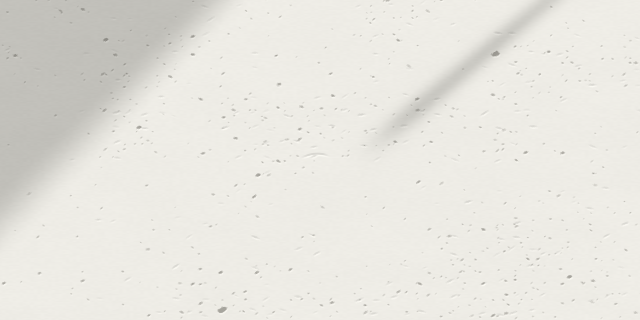
A Shadertoy shader for this texture:

```glsl
// Pale pitted plaster wall crossed by a broad corner shadow and a thin slanted one.

const vec3 WALL = vec3(0.933, 0.926, 0.901);
const vec3 SHADE = vec3(0.755, 0.750, 0.727);
const vec3 PIT_COLOR = vec3(0.50, 0.49, 0.46);
const vec2 CORNER_A = vec2(0.0, 0.295);     // corner shadow edge, left end
const vec2 CORNER_B = vec2(0.695, 1.0);     // corner shadow edge, top end
const vec2 STREAK_A = vec2(1.13, 0.515);    // thin shadow, faded tip
const vec2 STREAK_B = vec2(1.715, 1.0);     // thin shadow, top end
const float STREAK_DEPTH = 0.80;
const float GRAIN = 0.012;
const float RIM_LIGHT = 0.045;

// Larger pits: centre and radius
const vec3 BIG_PITS[7] = vec3[7](
    vec3(0.695, 0.032, 0.011), vec3(0.331, 0.876, 0.006),
    vec3(1.549, 0.832, 0.010), vec3(0.435, 0.602, 0.006),
    vec3(0.807, 0.453, 0.006), vec3(0.602, 0.886, 0.005),
    vec3(1.780, 0.135, 0.006));

float hash(vec2 p) {
    vec3 q = fract(p.xyx * vec3(0.1031, 0.1030, 0.0973));
    q += dot(q, q.yzx + 33.33);
    return fract((q.x + q.y) * q.z);
}

float noise(vec2 p) {
    vec2 i = floor(p), f = fract(p);
    f = f * f * (3.0 - 2.0 * f);
    return mix(mix(hash(i), hash(i + vec2(1, 0)), f.x),
               mix(hash(i + vec2(0, 1)), hash(i + vec2(1, 1)), f.x), f.y);
}

float blob(vec2 p, vec2 center, vec2 size) {
    vec2 d = (p - center) / size;
    return exp(-dot(d, d));
}

// Chance of a pit at a place
float pitDensity(vec2 p) {
    float d = 0.04 + 0.20 * smoothstep(0.4, 0.8, noise(p * 5.0 + 7.0));
    d += 0.30 * blob(p, vec2(1.68, 0.20), vec2(0.22, 0.16));
    d += 0.25 * blob(p, vec2(0.85, 0.07), vec2(0.38, 0.07));
    d += 0.18 * blob(p, vec2(0.80, 0.58), vec2(0.22, 0.18));
    d += 0.18 * blob(p, vec2(0.50, 0.24), vec2(0.09, 0.05));
    return d;
}

// Coverage of a tilted ellipse with a ragged outline
float ellipsePit(vec2 d, float radius, float stretch, float tilt) {
    float px = 1.0 / iResolution.y;
    d.y -= tilt * d.x;
    float ragged = radius * (0.5 * noise(d / radius * 1.3 + radius * 9000.0) - 0.25);
    float dist = length(d * vec2(1.0 / stretch, 1.0)) - radius + ragged;
    return 1.0 - smoothstep(-0.8 * px, 0.8 * px, dist);
}

// One pit at most in each cell of a jittered grid
float pitLayer(vec2 p, float cell, float radius, float stretch, float amount, float seed) {
    vec2 id = floor(p / cell);
    vec2 key = id + seed;
    vec2 center = (id + 0.28 + 0.44 * vec2(hash(key), hash(key + 41.7))) * cell;
    float present = step(hash(key + 83.1), amount * pitDensity(center));
    float r = radius * mix(0.55, 1.2, hash(key + 12.9));
    float tilt = hash(key + 59.3) - 0.4;
    float depth = mix(0.35, 1.0, hash(key + 27.5));
    return present * depth * ellipsePit(p - center, r, stretch, tilt);
}

float pits(vec2 p) {
    float m = 0.65 * pitLayer(p, 0.018, 0.0022, 1.4, 0.55, 11.0);
    m = max(m, 0.85 * pitLayer(p, 0.034, 0.0035, 1.6, 0.60, 131.0));
    for (int i = 0; i < 7; i++) {
        vec3 b = BIG_PITS[i];
        m = max(m, 0.85 * ellipsePit(p - b.xy, b.z * 0.75, 1.6, 0.25));
    }
    return m;
}

// Shallow horizontal dents
float dents(vec2 p) {
    float m = pitLayer(p, 0.048, 0.0028, 3.2, 1.6, 211.0);
    float ridge = 0.486 + 0.012 * sin((p.x - 0.94) * 30.0);
    float crease = 1.0 - smoothstep(0.001, 0.005, abs(p.y - ridge - 0.022));
    return max(m, crease * smoothstep(0.05, 0.02, abs(p.x - 0.985)));
}

float cornerShadow(vec2 p) {
    vec2 dir = normalize(CORNER_B - CORNER_A);
    float d = dot(p - CORNER_A, vec2(-dir.y, dir.x));
    float soft = mix(0.095, 0.070, clamp(p.y, 0.0, 1.0));
    return smoothstep(-soft, soft, d) * (0.95 + 0.05 * smoothstep(0.5, 0.05, d));
}

float streakShadow(vec2 p) {
    vec2 axis = STREAK_B - STREAK_A;
    vec2 dir = normalize(axis);
    float t = dot(p - STREAK_A, dir) / length(axis);
    float d = dot(p - STREAK_A, vec2(-dir.y, dir.x));
    float width = mix(0.036, 0.030, clamp(t, 0.0, 1.0));
    float fade = smoothstep(-0.06, 0.30, t) * (1.0 - 0.15 * smoothstep(0.7, 1.0, t));
    return STREAK_DEPTH * fade * exp(-d * d / (width * width));
}

void mainImage(out vec4 fragColor, in vec2 fragCoord) {
    vec2 p = fragCoord / iResolution.y;

    // Wall under both shadows
    float shadow = max(cornerShadow(p), streakShadow(p));
    vec3 color = mix(WALL, SHADE, shadow);

    // Fine grain, brushed sideways
    float grain = noise(p * vec2(90.0, 240.0)) + 0.6 * noise(p * vec2(6.0, 14.0)) - 0.8;
    color += GRAIN * grain;

    // Pits and dents, with light caught on their lower rims
    vec2 rim = vec2(-0.002, 0.005);
    float hole = pits(p), dent = dents(p);
    color += RIM_LIGHT * (max(pits(p + rim) - hole, 0.0) + max(dents(p + rim) - dent, 0.0));
    color = mix(color, PIT_COLOR * mix(1.0, 0.88, shadow), 0.75 * hole);
    color *= 1.0 - 0.09 * dent;

    fragColor = vec4(clamp(color, 0.0, 1.0), 1.0);
}
```
